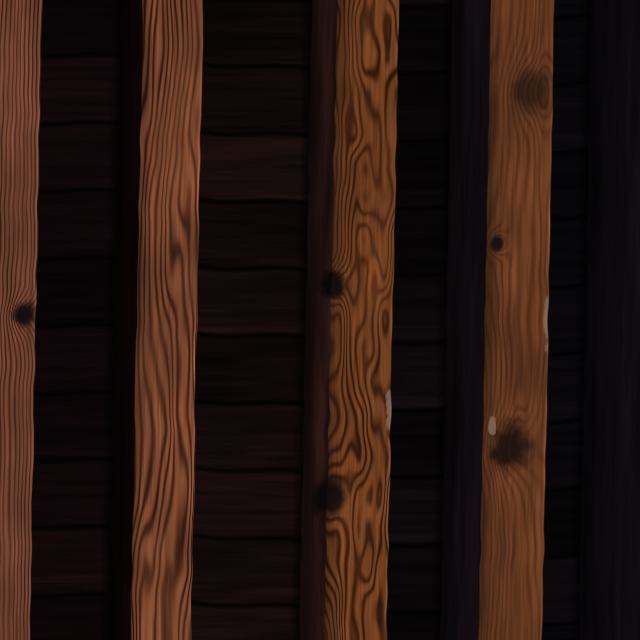
Write a WebGL 2 fragment shader that draws this texture.

```glsl
#version 300 es
precision highp float;

uniform vec2 u_resolution;
out vec4 outColor;

const int BEAM_COUNT = 5;
const float SLANT = 0.0195;      // lean of the beams over the full height
const float PLANK_ROWS = 9.5;
const float SEAM_WIDTH = 0.05;   // fraction of a plank
const float EDGE_WEAR = 0.0025;

// Beam: left edge, face width, width of the shaded side
const vec3 BEAMS[BEAM_COUNT] = vec3[](
  vec3(-0.050, 0.096, 0.0), vec3(0.204, 0.094, 0.034), vec3(0.507, 0.097, 0.039),
  vec3(0.748, 0.099, 0.060), vec3(1.020, 0.100, 0.115));
// Grain: rings per unit, waviness, vertical scale, contrast
const vec4 GRAIN[BEAM_COUNT] = vec4[](
  vec4(170.0, 1.8, 2.0, 0.50), vec4(95.0, 5.0, 3.2, 0.62), vec4(60.0, 6.0, 6.5, 0.62),
  vec4(85.0, 4.0, 3.0, 0.22), vec4(80.0, 3.0, 3.0, 0.3));
const vec3 FACE[BEAM_COUNT] = vec3[](
  vec3(0.43, 0.255, 0.185), vec3(0.49, 0.285, 0.185), vec3(0.43, 0.245, 0.125),
  vec3(0.385, 0.220, 0.125), vec3(0.10, 0.08, 0.09));
const vec3 SIDE[BEAM_COUNT] = vec3[](
  vec3(0.02), vec3(0.035, 0.012, 0.015), vec3(0.115, 0.062, 0.055),
  vec3(0.060, 0.042, 0.055), vec3(0.048, 0.038, 0.050));
const vec3 BAY[BEAM_COUNT] = vec3[](
  vec3(0.058, 0.027, 0.034), vec3(0.082, 0.046, 0.042), vec3(0.042, 0.031, 0.038),
  vec3(0.037, 0.030, 0.040), vec3(0.03));
// Knot: beam, offset from left edge, height, radius
const vec4 KNOTS[6] = vec4[](
  vec4(0, 0.079, 0.508, 0.018), vec4(2, 0.004, 0.555, 0.020), vec4(2, 0.002, 0.225, 0.027),
  vec4(3, 0.017, 0.620, 0.011), vec4(3, 0.043, 0.303, 0.034), vec4(3, 0.068, 0.857, 0.030));
const float KNOT_STRENGTH[6] = float[](0.95, 0.95, 0.9, 0.85, 0.8, 0.5);
// Chip: beam, offset from left edge, height, half length
const vec4 CHIPS[3] = vec4[](
  vec4(2, 0.094, 0.355, 0.040), vec4(3, 0.097, 0.495, 0.042), vec4(3, 0.014, 0.333, 0.016));
const vec3 KNOT_COLOR = vec3(0.065, 0.045, 0.050);
const vec3 CHIP_COLOR = vec3(0.53, 0.42, 0.36);

float hash(vec2 p) {
  vec3 q = fract(p.xyx * vec3(0.1031, 0.1030, 0.0973));
  q += dot(q, q.yzx + 33.33);
  return fract((q.x + q.y) * q.z);
}

float noise(vec2 p) {
  vec2 i = floor(p), f = fract(p);
  f = f * f * (3.0 - 2.0 * f);
  return mix(mix(hash(i), hash(i + vec2(1, 0)), f.x),
             mix(hash(i + vec2(0, 1)), hash(i + vec2(1, 1)), f.x), f.y);
}

float fbm(vec2 p) {
  float sum = 0.0, amp = 0.5;
  for (int i = 0; i < 4; i++) {
    sum += amp * noise(p);
    p = p * 2.03 + 17.0;
    amp *= 0.5;
  }
  return sum;
}

// Horizontal boards seen in the gap after a beam
vec3 planks(vec2 p, int bay, float px) {
  float id = float(bay);
  float y = p.y * PLANK_ROWS + 0.35 + 0.13 * id + 0.08 * (noise(vec2(p.x * 14.0, id)) - 0.5);
  float row = floor(y), f = fract(y);
  float tone = mix(0.55, 1.25, hash(vec2(row, id + 3.0)));
  float streak = fbm(vec2(p.x * 9.0 + row * 7.0, p.y * 130.0));
  float seam = smoothstep(0.0, SEAM_WIDTH + px * PLANK_ROWS, min(f, 1.0 - f));
  float lip = smoothstep(0.14, 0.09, abs(f - 0.16)) * step(0.6, hash(vec2(row, id + 9.0)));
  return BAY[bay] * tone * (0.5 + streak + 0.45 * lip * streak) * mix(0.3, 1.0, seam);
}

// Lit front of a beam; q is measured from its left edge
vec3 beamFace(vec2 q, int beam, float bend) {
  vec4 g = GRAIN[beam];
  float id = float(beam) * 31.0;
  float warp = noise(vec2(q.x * 24.0 + id, q.y * g.z)) + 0.35 * noise(vec2(q.x * 60.0, q.y * g.z * 2.7 + id));
  float rings = q.x * g.x + g.y * warp + bend;
  float lines = pow(0.5 + 0.5 * sin(6.2832 * rings), 2.0);
  lines *= 0.45 + 0.75 * noise(vec2(q.x * 35.0 + id, q.y * 9.0));
  float fibre = noise(vec2(q.x * 380.0, q.y * 14.0 + id));
  float mottle = fbm(vec2(q.x * 16.0 + id, q.y * 7.0));
  float u = q.x / BEAMS[beam].y;
  float shade = (0.72 + 0.5 * mottle) * (0.88 + 0.24 * fibre) * mix(0.78, 1.05, smoothstep(0.0, 0.25, u));
  vec3 color = FACE[beam] * shade * (1.0 - g.w * lines * vec3(0.9, 1.0, 1.05));
  return color * (1.0 + 0.22 * smoothstep(0.95, 0.99, u));
}

void main() {
  vec2 p = gl_FragCoord.xy / u_resolution;
  float px = 1.0 / min(u_resolution.x, u_resolution.y);
  float s = p.x - SLANT * p.y;

  int bay = 0;
  for (int i = 1; i < BEAM_COUNT; i++) if (s > BEAMS[i].x) bay = i;
  vec3 color = planks(p, bay, px);

  for (int i = 0; i < BEAM_COUNT; i++) {
    vec3 b = BEAMS[i];
    float wear = EDGE_WEAR * (noise(vec2(p.y * 28.0, float(i) * 5.0)) - 0.5);
    vec2 q = vec2(s - b.x + wear, p.y);

    // Knots darken the wood and push the rings aside
    float bend = 0.0, knot = 0.0;
    float ragged = 0.7 * (fbm(q * 55.0) - 0.47);
    for (int k = 0; k < 6; k++) {
      if (int(KNOTS[k].x) != i) continue;
      float d = length((q - KNOTS[k].yz) * vec2(1.0, 0.8)) / KNOTS[k].w;
      bend += 4.0 * exp(-0.6 * d * d);
      knot = max(knot, KNOT_STRENGTH[k] * smoothstep(1.25, 0.45, d + ragged));
    }

    // Shaded side, with contact shadow on the boards beside it
    float sideMask = smoothstep(-px, px, q.x + b.z) * smoothstep(px, -px, q.x);
    float shadow = smoothstep(-b.z - 0.018, -b.z, q.x) * smoothstep(px, -px, q.x);
    color *= 1.0 - 0.6 * shadow;
    vec3 side = SIDE[i] * (0.45 + 1.1 * fbm(vec2(q.x * 110.0, p.y * 6.0 + float(i) * 9.0)));
    side *= mix(0.6, 1.2, smoothstep(-b.z, -0.3 * b.z, q.x));
    color = mix(color, mix(side, KNOT_COLOR * 0.5, knot), sideMask);

    // Front face with knots and pale chips
    vec3 face = mix(beamFace(q, i, bend), KNOT_COLOR, knot);
    for (int k = 0; k < 3; k++) {
      if (int(CHIPS[k].x) != i) continue;
      float d = length((q - CHIPS[k].yz) / vec2(0.0065, CHIPS[k].w));
      face = mix(face, CHIP_COLOR, 0.8 * smoothstep(1.1, 0.6, d + 2.0 * ragged));
    }
    float faceMask = smoothstep(-px, px, q.x) * smoothstep(px, -px, q.x - b.y);
    color = mix(color, face, faceMask);
  }
  outColor = vec4(color, 1.0);
}
```
